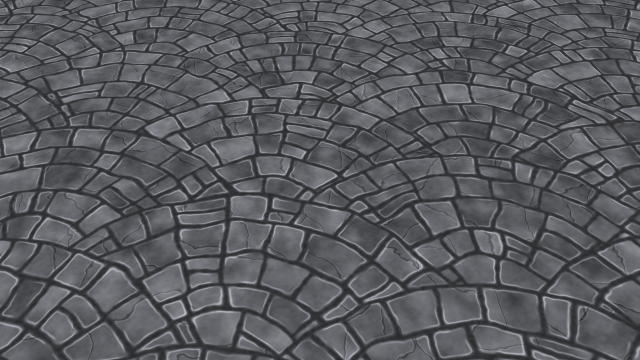
Give the GLSL for this texture, as a WebGL 2 fragment shader.

```glsl
#version 300 es
precision highp float;
// Grey cobblestone paving laid in overlapping fans, seen in perspective.
// Each ground point finds its front-most fan disc, which is cut into concentric
// rings and jittered stones; worn rims, cracks and mottling are then shaded.
uniform vec2 u_resolution;
out vec4 fragColor;

#define FAN_RADIUS 5.4    // fan size in ground units
#define FAN_ROW 2.2       // spacing between rows of fans
#define RING 0.9          // thickness of one ring of stones
#define STONE_WIDTH 1.02  // mean stone length along a ring
#define JOINT 0.06        // half width of the joints
#define NEAR_WIDTH 12.5   // ground width seen at the bottom
#define FAR_WIDTH 26.0    // ground width seen at the top
#define TILT 0.12         // rotation of the paving
#define CRACKED 0.55      // share of stones with each crack
#define SAMPLES 3         // antialiasing grid size

float hash(vec2 p) {
    return fract(sin(dot(p, vec2(127.1, 311.7))) * 43758.5453);
}

float noise(vec2 p) {
    vec2 i = floor(p), f = fract(p);
    f = f * f * (3.0 - 2.0 * f);
    return mix(mix(hash(i), hash(i + vec2(1, 0)), f.x),
               mix(hash(i + vec2(0, 1)), hash(i + vec2(1, 1)), f.x), f.y);
}

float fbm(vec2 p) {
    float sum = 0.0, amp = 0.53;
    for (int i = 0; i < 4; i++) {
        sum += amp * noise(p);
        p = mat2(1.6, 1.2, -1.2, 1.6) * p + 7.3;
        amp *= 0.5;
    }
    return sum;
}

float smoothMin(float a, float b, float k) {
    float h = max(k - abs(a - b), 0.0) / k;
    return min(a, b) - h * h * k * 0.25;
}

// Boundary i of a jittered row; boundary 0 stays on the fan rim
float boundary(float i, vec2 seed, float jitter) {
    return i + jitter * (hash(seed + i * vec2(1.7, 2.3)) - 0.5) * step(0.5, abs(i));
}

// Cell index and distances to its lower and upper boundaries
vec3 jitteredCell(float x, vec2 seed, float jitter) {
    float i = floor(x);
    if (x < boundary(i, seed, jitter)) i -= 1.0;
    else if (x >= boundary(i + 1.0, seed, jitter)) i += 1.0;
    return vec3(i, x - boundary(i, seed, jitter), boundary(i + 1.0, seed, jitter) - x);
}

// Returns distance to the nearest joint centre and a random stone id
vec2 paving(vec2 p) {
    float front = 1e3, firstRow = floor(p.y / FAN_ROW) - 3.0;
    vec2 centre = vec2(0.0);
    for (int k = 0; k < 7; k++) {
        float row = firstRow + float(k);
        float shift = 0.5 * mod(row, 2.0);
        float column = floor(p.x / (2.0 * FAN_RADIUS) - shift + 0.5) + shift;
        centre = vec2(column * 2.0 * FAN_RADIUS, row * FAN_ROW);
        float d = length(p - centre) - FAN_RADIUS;
        if (d < 0.0) break;
        front = min(front, d);
    }
    vec2 q = p - centre;
    float r = length(q);
    vec3 ring = jitteredCell((FAN_RADIUS - r) / RING, centre, 0.35);
    float middle = max(FAN_RADIUS - (ring.x + 0.5) * RING, 0.45);
    vec2 seed = centre * 1.3 + ring.x * 5.7;
    float along = atan(q.x, q.y) * middle / STONE_WIDTH + hash(seed);
    vec3 stone = jitteredCell(along, seed + 3.1, 0.65);
    vec2 across = ring.yz * RING;
    vec2 sides = stone.yz * STONE_WIDTH * r / middle;
    float id = hash(seed + stone.x * vec2(3.7, 9.2));

    // Some stones are halved into thin slabs or short setts
    float radial = min(across.x, across.y), angular = min(sides.x, sides.y);
    float halving = 0.0;
    if (id < 0.11) halving = across.x - across.y;
    else if (id > 0.92) halving = sides.x - sides.y;
    if (id < 0.11) radial = min(radial, abs(halving) * 0.5);
    else if (id > 0.92) angular = min(angular, abs(halving) * 0.5);
    float edge = smoothMin(smoothMin(radial, angular, 0.08), front, 0.06);
    return vec2(edge, hash(vec2(id * 91.0, sign(halving))));
}

// Dark split with a pale lip, running nearly straight across a stone
float crackTone(vec2 p, float id, float blur) {
    float angle = id * 40.0, line = 0.013 + blur * 0.5;
    float bend = 0.3 * noise(p * 2.2 + id * 60.0) + 0.07 * noise(p * 9.0);
    float position = p.x * cos(angle) + p.y * sin(angle) + bend;
    float d = (fract(position / 1.2 + id * 9.0) - 0.5) * 1.2;
    float split = exp(-pow(d / line, 2.0)), lip = exp(-pow((d - 0.03) / line, 2.0));
    float present = step(fract(id * 17.0), CRACKED);
    return present * (0.09 * lip - 0.17 * split) * 0.013 / line;
}

vec3 shade(vec2 p, float blur) {
    vec2 wobble = vec2(noise(p * 1.4), noise(p * 1.4 + 31.0)) - 0.5;
    vec2 cell = paving(p + 0.2 * wobble);
    float edge = cell.x + 0.035 * (noise(p * 7.0) - 0.5);
    vec2 local = p + cell.y * vec2(83.0, 47.0);
    float grain = noise(p * 17.0) - 0.5;

    // Stone face: own tone, cloudy stains, fine grain and cracks
    float tone = 0.385 + 0.10 * (cell.y - 0.5) + 0.34 * (fbm(local * 1.9) - 0.5) + 0.03 * grain;
    tone += crackTone(p, cell.y, blur) + crackTone(p, fract(cell.y * 7.3), blur);

    // Chipped bright rim and sunken joint
    float rimWidth = 0.016 + blur * 0.5;
    float rim = exp(-pow((edge - JOINT - 0.025) / rimWidth, 2.0)) * 0.016 / rimWidth;
    tone += 0.30 * rim * smoothstep(0.25, 0.75, noise(p * 3.1 + 9.0));
    float joint = mix(0.19, 0.245, smoothstep(0.0, JOINT, edge)) + 0.05 * grain;
    float face = smoothstep(JOINT - 0.025 - blur, JOINT + 0.015 + blur, edge);
    return mix(joint, tone, face) * vec3(0.985, 0.995, 1.045);
}

void main() {
    vec3 color = vec3(0.0);
    float c = cos(TILT), s = sin(TILT);
    for (int i = 0; i < SAMPLES * SAMPLES; i++) {
        vec2 offset = (vec2(i % SAMPLES, i / SAMPLES) + 0.5) / float(SAMPLES) - 0.5;
        vec2 uv = (gl_FragCoord.xy + offset) / u_resolution;
        // Perspective: inverse ground width falls evenly with height
        float width = 1.0 / mix(1.0 / NEAR_WIDTH, 1.0 / FAR_WIDTH, uv.y);
        vec2 ground = vec2((uv.x - 0.5) * width, 1.18 * (width - NEAR_WIDTH));
        ground = mat2(c, s, -s, c) * ground + vec2(1.8, 1.0);
        color += shade(ground, width / (u_resolution.x * float(SAMPLES)));
    }
    fragColor = vec4(color / float(SAMPLES * SAMPLES), 1.0);
}
```
